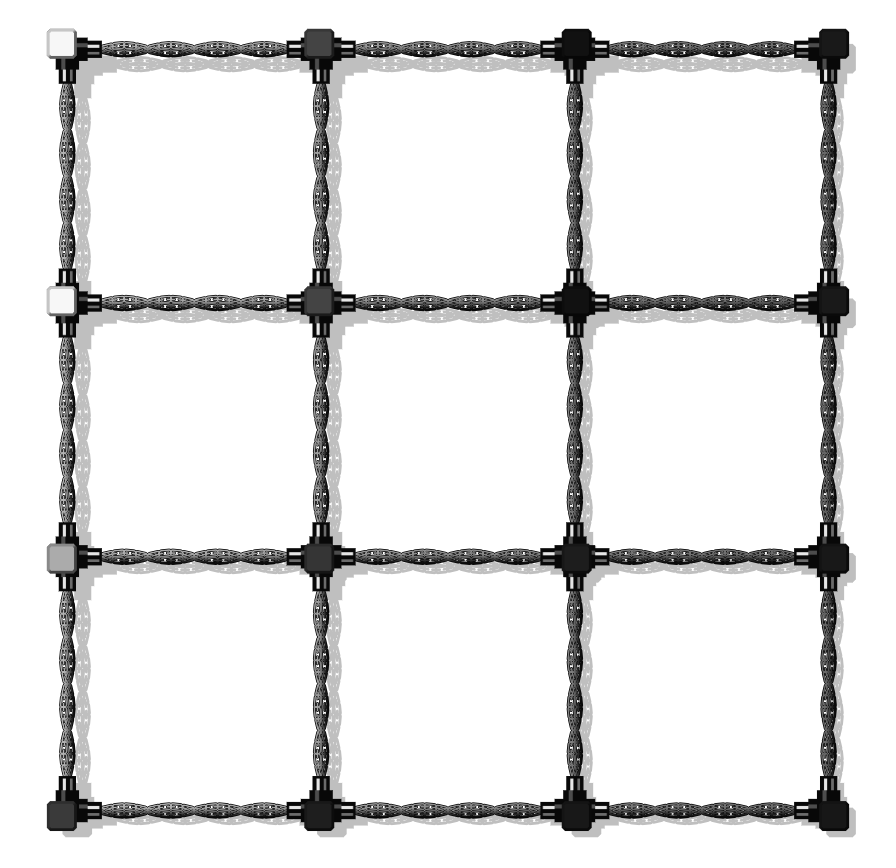
A WebGL 2 fragment shader for this pattern:

```glsl
#version 300 es
precision highp float;
// Three by three grid of dark twisted chains, joined by tubes and bevelled blocks, with a soft gray shadow.
uniform vec2 u_resolution;
out vec4 fragColor;

const float PI = 3.14159265;
// Layout: PITCH is a fraction of the canvas width, other lengths are fractions of PITCH
const vec2  CENTER = vec2(0.5, 0.5047);
const float PITCH = 0.2832;
const float LAST = 1.5;              // outermost bar, in pitches from the center
// Chain
const float LOBE = 0.184;            // length of one bulge of the twist
const float LINK = LOBE / 4.0;
const float SWING = 0.0147;          // sideways swing of each strand
const vec2  RING = vec2(0.0138, 0.0115); // straight half length, radius
const float WIRE = 0.0058;
// Tubes and blocks
const vec2  TUBE = vec2(0.136, 0.034);   // reach from the node, half width
const vec2  COLLAR = vec2(0.080, 0.046);
const float BLOCK = 0.059;
const float BEVEL = 0.011;
const float BLOCK_SPREAD = 1.0145;   // blocks stand nearer to the viewer
// Tones
const float PAPER = 1.0;
const float SHADOW = 0.75;
const float INK = 0.03;
// Shadow
const vec2  SHADOW_SHIFT = vec2(0.044, -0.042);
const float SHADOW_SCALE = 0.989;

float pixel;                         // one pixel in pitches

float cover(float d) { return clamp(0.5 - d / pixel, 0.0, 1.0); }

// Lays a shape over a layer of (tone, coverage)
vec2 over(vec2 base, float tone, float d) { return mix(base, vec2(tone, 1.0), cover(d)); }

float capsule(vec2 p, float halfLength, float radius) {
    return length(vec2(max(abs(p.x) - halfLength, 0.0), p.y)) - radius;
}

float glint(float x, float at, float width) {
    return 1.0 - smoothstep(0.4 * width, width, abs(x - at));
}

// Position relative to a link whose middle lies at c on a twisting strand
vec2 linkSpace(vec2 p, float c, float strand) {
    float phase = PI * c / LOBE;
    vec2 d = p - vec2(c, strand * SWING * sin(phase));
    d.y -= d.x * strand * SWING * PI / LOBE * cos(phase);
    return d;
}

// Two strands of open rings, tied by links seen edge on
float chain(vec2 p) {
    float d = 1.0;
    for (int side = -1; side <= 1; side += 2) {
        for (int k = -1; k <= 1; k++) {
            float c = (floor(p.x / LINK) + 0.5 + float(k)) * LINK;
            vec2 ring = linkSpace(p, c, float(side));
            vec2 pin = linkSpace(p, c + 0.5 * LINK, float(side));
            d = min(d, abs(capsule(ring, RING.x, RING.y)) - WIRE);
            d = min(d, capsule(pin, RING.x, WIRE));
        }
    }
    return d;
}

// Chains and tubes of all bars along x; positive y faces the light
vec2 bars(vec2 layer, vec2 q, float sheen) {
    float across = q.y - clamp(floor(q.y) + 0.5, -LAST, LAST);
    float along = fract(q.x + 0.5) - 0.5;
    float reach = 0.5 - abs(along);
    float ends = abs(q.x) - LAST;

    float d = chain(vec2(along, across));
    float shine = smoothstep(-0.15 * WIRE, -0.9 * WIRE, d) * smoothstep(-0.03, 0.015, across);
    layer = over(layer, mix(INK, sheen, shine), max(d, ends));

    float u = across / TUBE.y;
    float lit = max(glint(u, 0.35, 0.26), 0.45 * glint(u, -0.45, 0.22));
    lit *= 1.0 - smoothstep(TUBE.x - 0.014, TUBE.x - 0.006, reach);
    d = max(max(reach - TUBE.x, abs(across) - TUBE.y), ends);
    layer = over(layer, mix(INK, 0.9, lit), d);

    d = max(max(reach - COLLAR.x, abs(across) - COLLAR.y), ends);
    return over(layer, mix(INK, 0.3, glint(across / COLLAR.y, 0.35, 0.25)), d);
}

// Chamfered blocks, glossy toward the upper left of the grid
vec2 blocks(vec2 layer, vec2 q) {
    vec2 node = clamp(floor(q / BLOCK_SPREAD) + 0.5, -LAST, LAST);
    vec2 p = q - node * BLOCK_SPREAD;
    float column = node.x + LAST, row = LAST - node.y;
    float face = 0.09 + 0.88 * exp(-1.6 * column) * (1.0 - smoothstep(0.9, 3.7, row));
    if (abs(column - 2.0) < 0.5 && row < 1.5) face -= 0.06;

    vec2 a = abs(p);
    float edge = max(max(a.x, a.y) - BLOCK, (a.x + a.y - 1.78 * BLOCK) * 0.7071);
    float rim = face * mix(0.4, 0.8, smoothstep(-0.01, 0.01, p.y - p.x));
    return over(over(layer, rim, edge), face, edge + BEVEL);
}

// The whole lattice as (tone, coverage)
vec2 lattice(vec2 q) {
    float sheen = mix(0.72, 0.4, smoothstep(-2.0, 2.0, q.x));
    vec2 layer = bars(vec2(INK, 0.0), q, sheen);
    layer = bars(layer, vec2(q.y, -q.x), sheen);
    return blocks(layer, q);
}

void main() {
    pixel = 1.0 / (u_resolution.x * PITCH);
    vec2 q = (gl_FragCoord.xy - CENTER * u_resolution) * pixel;
    float shade = lattice((q - SHADOW_SHIFT) / SHADOW_SCALE).y;
    vec2 metal = lattice(q);
    fragColor = vec4(vec3(mix(mix(PAPER, SHADOW, shade), metal.x, metal.y)), 1.0);
}
```
